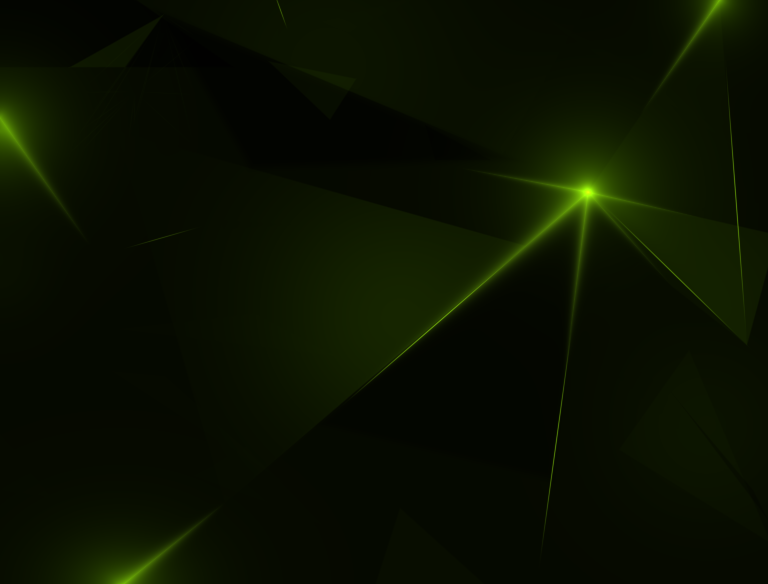
Write a Shadertoy shader that draws this background.

```glsl
// Dark green faceted backdrop with glowing nodes, tapering beams and fine light streaks.

// Values to tune; lengths are in canvas heights.
const float ASPECT = 1.315;
const vec3 GREEN_TINT = vec3(0.59, 1.0, 0.0);
const vec3 HOT_TINT = vec3(0.62, 0.95, 0.06);
const float BASE_LEVEL = 0.036;
const float MESH_LEVEL = 0.012;
const float SHARD_LEVEL = 0.005;
const int SPOKES = 9;
const int SHARDS = 14;

// Nodes that facets and beams share
const vec2 HUB = vec2(1.007, 0.671);
const vec2 LEFT_NODE = vec2(0.0, 0.798);
const vec2 TOP_NODE = vec2(1.232, 1.0);
const vec2 LOW_NODE = vec2(0.207, -0.004);
const vec2 LOW_TIP = vec2(0.385, 0.139);
const vec2 RIGHT_CORNER = vec2(1.279, 0.409);
const vec2 RIGHT_EDGE = vec2(1.33, 0.598);
const vec2 APEX = vec2(0.279, 0.974);
const vec2 MESH_NODE = vec2(0.231, 0.843);

float hash(float n) { return fract(sin(n * 12.9898) * 43758.5453); }

vec2 hash2(float n) { return vec2(hash(n), hash(n + 37.3)); }

float cross2(vec2 a, vec2 b) { return a.x * b.y - a.y * b.x; }

// Signed distance to the line a-b, positive on its left
float side(vec2 p, vec2 a, vec2 b) { return cross2(normalize(b - a), p - a); }

// Smooth triangle mask for either winding
float facet(vec2 p, vec2 a, vec2 b, vec2 c, float soft) {
    float winding = sign(cross2(b - a, c - a));
    float inside = min(side(p, a, b) * winding,
                   min(side(p, b, c) * winding, side(p, c, a) * winding));
    return smoothstep(-soft, soft, inside);
}

float glow(vec2 p, vec2 center, float radius) { return exp(-length(p - center) / radius); }

// Soft pool of light that shades a facet
float pool(vec2 p, vec2 center, float radius) {
    vec2 d = (p - center) / radius;
    return exp(-dot(d, d));
}

// Beam that narrows and fades from a to b
float beam(vec2 p, vec2 a, vec2 b, float width) {
    float t = dot(p - a, b - a) / dot(b - a, b - a);
    float fade = 1.0 - clamp(t, 0.0, 1.0);
    float d = length(p - a - (b - a) * clamp(t, 0.0, 1.0));
    return fade * exp(-d / (width * (0.15 + 0.85 * fade)));
}

// Hairline that is brightest at its middle
float streak(vec2 p, vec2 a, vec2 b, float px) {
    float t = clamp(dot(p - a, b - a) / dot(b - a, b - a), 0.0, 1.0);
    float d = length(p - a - (b - a) * t) / max(0.0011, 0.6 * px);
    return pow(sin(3.14159 * t), 2.0) * exp(-d * d);
}

float facetLevel(vec2 p, float px) {
    float v = BASE_LEVEL;

    // Faint scattered shards
    for (int i = 0; i < SHARDS; i++) {
        float n = float(i) * 5.7 + 1.0;
        vec2 c = hash2(n) * vec2(ASPECT, 1.0);
        vec2 a = c + (hash2(n + 1.0) - 0.5) * 0.5;
        vec2 b = c + (hash2(n + 2.0) - 0.5) * 0.5;
        v += SHARD_LEVEL * (hash(n + 3.0) - 0.4) * facet(p, c, a, b, px);
    }

    // Black corner, and the dark wedge below the upper band
    v *= 1.0 - 0.65 * facet(p, vec2(-0.2, 0.885), vec2(-0.2, 1.3), vec2(0.40, 0.885), px);
    v *= 1.0 - 0.6 * facet(p, APEX, vec2(0.87, 0.728), vec2(0.43, 0.712), 0.012);
    v *= 1.0 - 0.5 * facet(p, vec2(0.728, 0.786), vec2(0.745, 0.726), vec2(0.84, 0.726), px);

    // Upper band and its hanging tip
    float band = facet(p, vec2(0.19, 1.015), vec2(0.86, 0.735), vec2(1.15, 1.25), px);
    v += 0.045 * band * pool(p, vec2(0.56, 0.89), 0.23);
    v += 0.035 * facet(p, vec2(0.46, 0.895), vec2(0.565, 0.795), vec2(0.61, 0.865), px);
    v += 0.065 * facet(p, APEX, vec2(0.12, 0.885), vec2(0.214, 0.885), px);

    // Large lit plane beside the main beam
    float plane = facet(p, vec2(0.20, 0.776), vec2(0.90, 0.579), LOW_TIP, px);
    v += plane * (0.085 * pool(p, vec2(0.70, 0.43), 0.22) + 0.035 * pool(p, vec2(0.62, 0.53), 0.25));

    // Right-hand planes
    v += 0.065 * facet(p, HUB, RIGHT_EDGE, RIGHT_CORNER, px) * (0.5 + 0.5 * pool(p, vec2(1.24, 0.5), 0.16));
    v += 0.018 * facet(p, HUB, vec2(1.15, 0.51), RIGHT_CORNER, px);
    v += 0.02 * facet(p, TOP_NODE, RIGHT_CORNER, HUB, px);
    v += 0.035 * pool(p, vec2(1.21, 0.27), 0.17);
    v += 0.014 * facet(p, vec2(1.18, 0.40), vec2(1.06, 0.23), vec2(1.32, 0.07), px);
    v *= 1.0 - 0.3 * facet(p, vec2(1.164, 0.31), vec2(1.29, 0.16), vec2(1.315, 0.11), px);

    // Shadow between the two lower beams
    v *= 1.0 - 0.4 * facet(p, HUB, vec2(0.55, 0.274), vec2(0.945, 0.18), 0.01);
    v += 0.015 * facet(p, vec2(0.685, 0.13), vec2(0.64, -0.01), vec2(0.84, -0.01), px);
    return v + 0.02 * pool(p, vec2(0.0, 0.53), 0.08);
}

void mainImage(out vec4 fragColor, in vec2 fragCoord) {
    vec2 p = fragCoord / iResolution.xy * vec2(ASPECT, 1.0);
    float px = 1.0 / iResolution.y;
    float level = facetLevel(p, px);

    // Faint web around the upper left nodes
    for (int i = 0; i < SPOKES; i++) {
        float n = float(i) + 3.0;
        vec2 tip = vec2(0.42 * hash(n), 0.72 + 0.28 * hash(n + 20.0));
        level += MESH_LEVEL * (streak(p, APEX, tip, px) + streak(p, MESH_NODE, tip, px));
    }

    // Node halos; the hub is shaded below its two slanted beams
    float lit = max(smoothstep(-0.012, 0.012, -side(p, HUB, LOW_TIP)),
                    smoothstep(-0.03, 0.03, side(p, HUB, RIGHT_CORNER)));
    level += 0.46 * glow(p, HUB, 0.066) * mix(0.35, 1.0, lit);
    level += 0.42 * glow(p, vec2(0.0, 0.775), 0.055);
    level += 0.34 * glow(p, TOP_NODE, 0.036);
    level += 0.36 * glow((p - LOW_NODE) * vec2(0.75, 1.0), vec2(0.0), 0.05);

    // Tapering beams
    float hot = 0.55 * beam(p, HUB, vec2(0.60, 0.318), 0.013);
    hot += 0.05 * beam(p, HUB, LOW_TIP, 0.004);
    hot += 0.5 * beam(p, HUB, vec2(0.965, 0.34), 0.009);
    hot += 0.4 * beam(p, HUB, vec2(0.79, 0.712), 0.006);
    hot += 0.3 * beam(p, HUB, vec2(1.20, 0.627), 0.005);
    hot += 0.25 * beam(p, HUB, vec2(1.15, 0.51), 0.006);
    hot += 0.45 * beam(p, LEFT_NODE, vec2(0.154, 0.58), 0.011);
    hot += 0.5 * beam(p, TOP_NODE, vec2(1.096, 0.803), 0.008);
    hot += 0.55 * beam(p, LOW_NODE, LOW_TIP, 0.011);

    // Fine streaks
    hot += 0.5 * streak(p, vec2(0.90, 0.578), vec2(0.575, 0.296), px);
    hot += 0.5 * streak(p, vec2(0.982, 0.46), vec2(0.922, 0.02), px);
    hot += 0.5 * streak(p, vec2(1.241, 0.914), RIGHT_CORNER, px);
    hot += 0.4 * streak(p, vec2(1.03, 0.652), RIGHT_CORNER, px);
    hot += 0.3 * streak(p, vec2(0.467, 1.02), vec2(0.493, 0.947), px);
    hot += 0.17 * streak(p, vec2(0.205, 0.572), vec2(0.348, 0.613), px);

    vec3 color = GREEN_TINT * level + HOT_TINT * hot;
    fragColor = vec4(color / (1.0 + 0.25 * color.g), 1.0);
}
```
